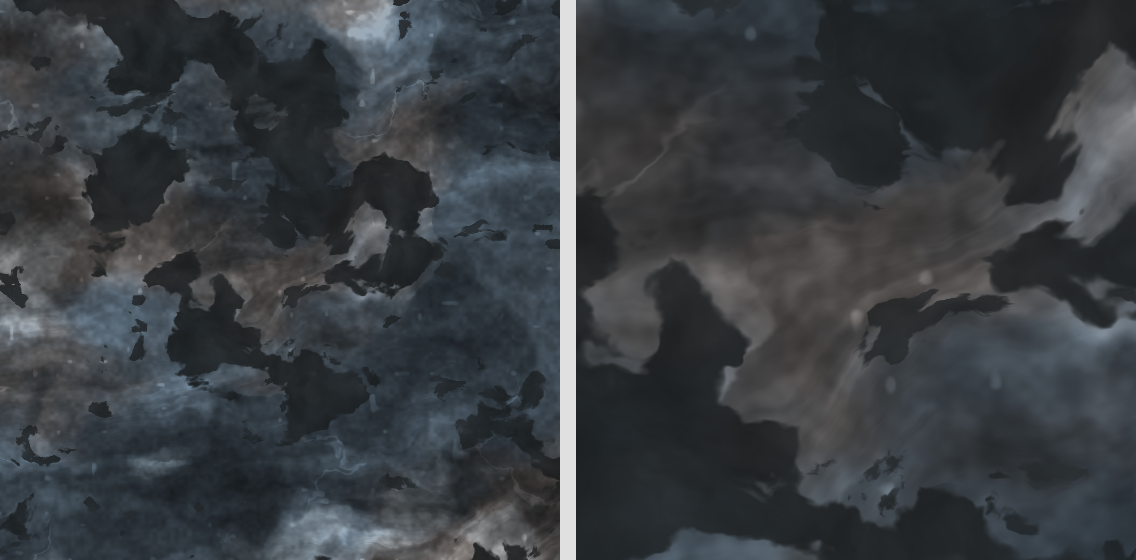
Left, the full canvas; right, a detail of the centre.
Write a Shadertoy shader that draws this texture.

```glsl
// Polished dark blue-grey granite: cloudy crystals, black flecks, pale patches and thin veins.
#define MID_TONE 0.25
#define CONTRAST 0.36
#define CLOUD_SCALE 5.5
#define CRYSTAL_SCALE 5.0
#define WARP 0.09
#define DARK_LEVEL 0.625
#define PALE_LEVEL 0.60
#define VEIN_WIDTH 0.011
#define COOL vec3(0.86, 1.02, 1.16)
#define WARM vec3(1.04, 0.99, 0.97)
#define PALE_TINT vec3(0.93, 1.01, 1.06)

float hash(vec2 cell) {
    vec3 q = fract(cell.xyx * 0.1031);
    q += dot(q, q.yzx + 33.33);
    return fract((q.x + q.y) * q.z);
}

float noise(vec2 p) {
    vec2 i = floor(p), f = fract(p);
    f = f * f * (3.0 - 2.0 * f);
    return mix(mix(hash(i), hash(i + vec2(1, 0)), f.x),
               mix(hash(i + vec2(0, 1)), hash(i + vec2(1, 1)), f.x), f.y);
}

float fbm(vec2 p) {
    float sum = 0.0, amp = 0.508;
    for (int k = 0; k < 6; k++) {
        sum += amp * noise(p);
        p = mat2(1.6, 1.2, -1.2, 1.6) * p + 17.3;
        amp *= 0.5;
    }
    return sum;
}

// Fbm rescaled to zero mean and unit spread
float cloud(vec2 p) {
    return (fbm(p) - 0.5) / 0.128;
}

vec2 rotate(vec2 p, float angle) {
    float c = cos(angle), s = sin(angle);
    return vec2(c * p.x + s * p.y, c * p.y - s * p.x);
}

// Two random values per crystal, blended softly across its borders
vec2 crystals(vec2 p) {
    vec2 base = floor(p), sum = vec2(0.0);
    float total = 0.0;
    for (int y = -1; y <= 1; y++)
    for (int x = -1; x <= 1; x++) {
        vec2 cell = base + vec2(x, y);
        vec2 seed = cell + vec2(hash(cell + 41.0), hash(cell + 83.0));
        float weight = exp(-28.0 * length(p - seed));
        sum += weight * vec2(hash(cell + 127.0), hash(cell + 211.0));
        total += weight;
    }
    return sum / max(total, 1e-20);
}

// Fine layers lying along one direction
float streaks(vec2 p, float angle) {
    return cloud(rotate(p, angle) * vec2(5.0, 38.0) + 61.0);
}

void mainImage(out vec4 fragColor, in vec2 fragCoord) {
    vec2 uv = fragCoord / iResolution.y + 3.0;
    vec2 bend = vec2(fbm(uv * 9.0 + 5.0), fbm(uv * 9.0 + 47.0)) - 0.5;
    vec2 p = uv + WARP * bend;

    // Clouded crystal body
    vec2 crystal = crystals(p * vec2(0.85, 1.15) * CRYSTAL_SCALE);
    float layer = mix(streaks(p, 0.06), streaks(p, 0.55), smoothstep(0.55, 0.7, crystal.y));
    float layerMask = smoothstep(0.15, 0.8, noise(uv * 4.0 + 29.0));
    float tone = 0.55 * cloud(p * vec2(0.85, 1.15) * CLOUD_SCALE);
    tone += 1.35 * (crystal.x - 0.5);
    tone += 0.38 * layer * layerMask;
    tone += 0.65 * (noise(uv * 62.0) - 0.5) + 0.5 * (noise(uv * 130.0) - 0.5);

    // Pale patches with a bright, broken core
    float paleField = fbm(p * vec2(4.6, 6.0) + 91.0);
    float pale = smoothstep(PALE_LEVEL - 0.03, PALE_LEVEL + 0.08, paleField);
    float flakes = smoothstep(0.52, 0.66, fbm(p * vec2(24.0, 32.0) + 13.0));
    tone += pale * (0.95 + 0.9 * flakes * smoothstep(0.4, 0.7, noise(uv * 5.0 + 71.0)));

    // Thin pale veins, broken up along their length
    float veinField = abs(fbm(p * vec2(3.2, 4.6) + 133.0) - 0.5);
    float vein = 1.0 - smoothstep(0.0, VEIN_WIDTH, veinField);
    tone += 0.75 * vein * smoothstep(0.5, 0.75, noise(uv * 7.0 + 19.0));

    // Black mineral lumps and smaller flecks
    float lumpField = fbm(p * vec2(6.2, 8.2) + 151.0);
    float lump = smoothstep(DARK_LEVEL - 0.012, DARK_LEVEL + 0.018, lumpField);
    float fleckField = fbm(rotate(p, 0.3) * vec2(15.0, 22.0) + 181.0);
    float fleck = smoothstep(0.69, 0.725, fleckField);
    float dark = max(lump, 0.85 * fleck);
    float darkTone = -1.6 + 0.28 * cloud(p * 26.0 + 7.0);
    tone = mix(tone, darkTone, 0.93 * dark);

    // Tiny glints
    tone += 0.9 * smoothstep(0.9, 0.98, noise(uv * 48.0 + 231.0)) * (1.0 - 0.6 * dark);

    // Colour: cool stone with brownish zones
    float warmth = fbm(p * vec2(2.8, 4.2) + 257.0) + 0.16 * (crystal.y - 0.5);
    vec3 tint = mix(COOL, WARM, smoothstep(0.38, 0.72, warmth));
    tint = mix(tint, PALE_TINT, 0.45 * pale);
    tint = mix(tint, vec3(0.91, 1.02, 1.07), 0.5 * dark);
    float light = MID_TONE * exp(CONTRAST * clamp(tone, -2.4, 2.7));
    fragColor = vec4(clamp(light * tint, 0.0, 1.0), 1.0);
}
```
